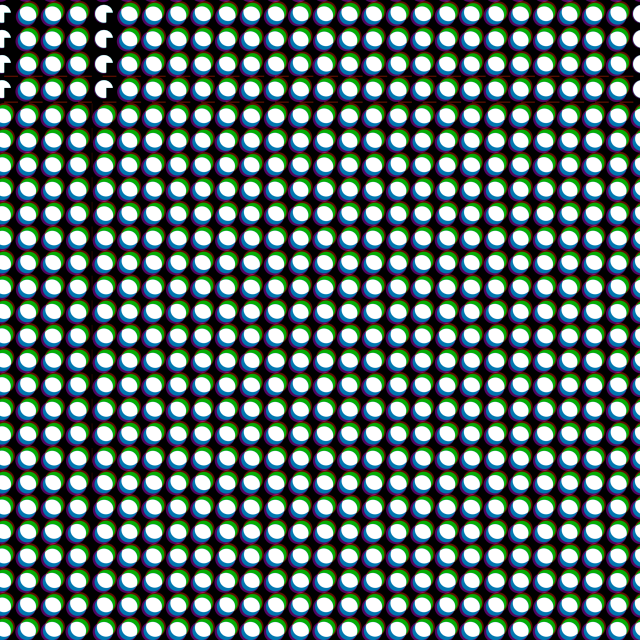
A three.js fragment shader for this pattern:

```glsl
varying vec2 vUv;

const float REPEATS = 26.0;
const float SEAM = 4.0;
const vec3 RED = vec3(0.38, 0.06, 0.0);
const vec3 PURPLE = vec3(0.33, 0.02, 0.38);
const vec3 GREEN = vec3(0.02, 0.68, 0.02);
const vec3 BLUE = vec3(0.0, 0.47, 0.69);

float hash(vec2 p) {
  return fract(sin(dot(p, vec2(127.1, 311.7))) * 43758.5);
}

mat2 rotation(float angle) {
  float c = cos(angle);
  float s = sin(angle);
  return mat2(c, s, -s, c);
}

float disc(vec2 p, vec2 center, float radius, float blur) {
  return 1.0 - smoothstep(-blur, blur, length(p - center) - radius);
}

float stripe(float x, float center, float halfWidth, float blur) {
  return 1.0 - smoothstep(-blur, blur, abs(x - center) - halfWidth);
}

// Spacing drifts on each side of the seam and closes at the border
float drift(float index) {
  return index < SEAM ? 0.02 * index : 0.145 * (REPEATS - index) / (REPEATS - SEAM);
}

// Coverage of the red, purple, green and blue discs
vec4 offsetDiscs(vec2 p, float blur) {
  return vec4(
    disc(p, vec2(0.065, 0.105), 0.41, blur),
    disc(p, vec2(-0.095, -0.105), 0.41, blur),
    disc(p, vec2(0.045, 0.07), 0.37, blur),
    disc(p, vec2(-0.045, -0.07), 0.37, blur));
}

// White disc with a corner missing and a thin purple rim
vec4 bittenDisc(vec2 p, float blur) {
  float white = disc(p, vec2(-0.04, 0.0), 0.36, blur);
  float rim = disc(p, vec2(-0.06, -0.01), 0.38, blur);
  float bite = smoothstep(-blur, blur, p.x - 0.05)
             * smoothstep(-blur, blur, 0.05 - p.y);
  return vec4(0.0, rim, white, white) * (1.0 - bite);
}

vec4 dots(vec2 p, float blur) {
  vec4 cover = vec4(0.0);
  for (int y = -1; y <= 1; y++) {
    for (int x = -1; x <= 1; x++) {
      vec2 cell = floor(p) + vec2(float(x), float(y));
      vec2 id = mod(cell, REPEATS);
      vec2 center = cell + vec2(0.12, 0.56) + vec2(drift(id.x), drift(id.y));
      vec2 local = (p - center) * vec2(1.0, -1.0);
      bool bitten = id.y < SEAM && (id.x < 0.5 || abs(id.x - SEAM) < 0.5);
      float tilt = 0.3 * (hash(id) - 0.5);
      vec4 layers = bitten ? bittenDisc(local, blur)
                           : offsetDiscs(rotation(tilt) * local, blur);
      cover = max(cover, layers);
    }
  }
  return cover;
}

// Faint broken lines along the seam
float seamMarks(vec2 p, float blur) {
  float dash = stripe(fract(p.x), 0.45, 0.28, blur);
  float rows = max(stripe(p.y, 3.1, 0.025, blur), stripe(p.y, 4.15, 0.025, blur));
  float column = stripe(p.x, 3.74, 0.015, blur)
               * stripe(fract(p.y), 0.5, 0.3, blur)
               * step(SEAM, p.y) * step(p.y, 20.0);
  return max(dash * rows, 0.6 * column);
}

void main() {
  // Cell coordinates, counted from the upper left
  vec2 p = vec2(vUv.x, 1.0 - vUv.y) * REPEATS;
  float blur = 0.7 * fwidth(vUv.x * REPEATS);
  vec4 cover = dots(p, blur);

  vec3 color = RED * max(cover.x, seamMarks(p, blur)) + PURPLE * cover.y;
  color = mix(color, GREEN, cover.z);
  color = mix(color, BLUE, cover.w);
  color = mix(color, vec3(1.0), min(cover.z, cover.w));
  gl_FragColor = vec4(color, 1.0);
}
```
